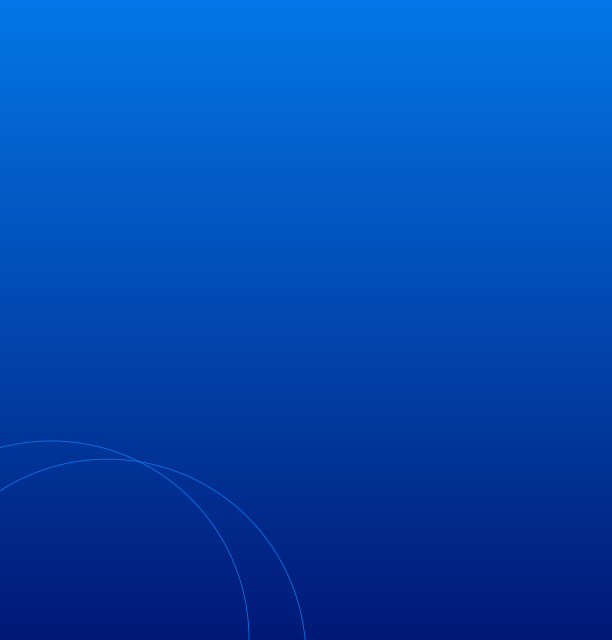
Write a WebGL 1 fragment shader that draws this background.

```glsl
precision highp float;
// Vertical blue gradient with two thin overlapping circle outlines at the lower left.

uniform vec2 u_resolution;

// Pixel coverage of a thin ring; all lengths are in canvas heights.
float ring(vec2 p, vec2 center, float radius, float pixel) {
  float d = abs(length(p - center) - radius);
  float halfWidth = 0.00065;
  float overlap = min(d + 0.5 * pixel, halfWidth) - max(d - 0.5 * pixel, -halfWidth);
  return clamp(overlap / pixel, 0.0, 1.0);
}

void main() {
  float pixel = 1.0 / u_resolution.y;
  vec2 p = gl_FragCoord.xy * pixel;

  // Background: navy at the bottom to bright azure at the top
  vec3 color = mix(vec3(0.002, 0.095, 0.463), vec3(0.014, 0.464, 0.908), p.y);

  // Outlines
  vec3 lineColor = vec3(0.07, 0.48, 0.95);
  color = mix(color, lineColor, 0.9 * ring(p, vec2(0.0798, 0.0018), 0.3092, pixel));
  color = mix(color, lineColor, 0.9 * ring(p, vec2(0.1680, -0.0273), 0.3099, pixel));

  gl_FragColor = vec4(color, 1.0);
}
```
